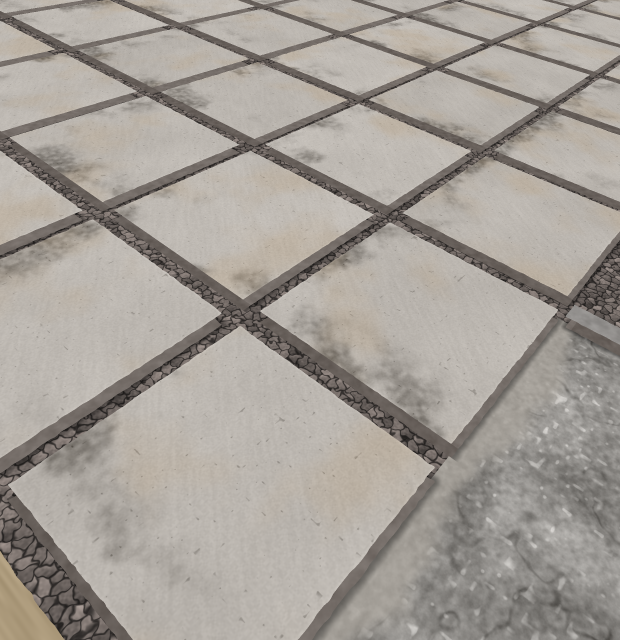
Reproduce this texture procedurally as a Shadertoy shader.

```glsl
// Square concrete pavers in dark gravel, seen in perspective beside worn cement.

float hash(vec2 p) {
    vec3 q = fract(p.xyx * vec3(0.1031, 0.1030, 0.0973));
    q += dot(q, q.yzx + 33.33);
    return fract((q.x + q.y) * q.z);
}

float noise(vec2 p) {
    vec2 i = floor(p), f = fract(p);
    f *= f * (3.0 - 2.0 * f);
    return mix(mix(hash(i), hash(i + vec2(1, 0)), f.x),
               mix(hash(i + vec2(0, 1)), hash(i + vec2(1, 1)), f.x), f.y);
}

float fbm(vec2 p) {
    float sum = 0.0, amp = 0.53;
    for (int i = 0; i < 4; i++) {
        sum += amp * noise(p);
        p = mat2(1.6, 1.2, -1.2, 1.6) * p + 7.3;
        amp *= 0.5;
    }
    return sum;
}

float box(vec2 p, vec2 halfSize) {
    vec2 q = abs(p) - halfSize;
    return length(max(q, 0.0)) + min(max(q.x, q.y), 0.0);
}

// Signed distance to the pavers and to the kerb that ends the gravel.
float raised(vec2 g) {
    vec2 id = floor(g);
    vec2 jitter = 0.012 * (vec2(hash(id + 40.0), hash(id + 71.0)) - 0.5);
    float paver = box(fract(g) - vec2(0.455, 0.445) - jitter, vec2(0.449, 0.441)) - 0.004;
    if (id.x > 0.5) paver = 1.0;
    float kerb = box(g - vec2(1.95, 1.92), vec2(1.0, 0.05));
    return min(paver, kerb) + 0.005 * (noise(g * 45.0) - 0.5);
}

// Crushed stone: nearest cells give each chip its tone, facet and dark rim.
vec3 gravel(vec2 g) {
    vec2 p = g * 27.0 + 0.5 * vec2(noise(g * 60.0), noise(g * 60.0 + 9.0));
    vec2 cell = floor(p), toChip = vec2(0), chip = vec2(0);
    float near = 9.0, next = 9.0;
    for (int y = -1; y <= 1; y++)
    for (int x = -1; x <= 1; x++) {
        vec2 id = cell + vec2(x, y);
        vec2 d = id + 0.1 + 0.8 * vec2(hash(id), hash(id + 57.0)) - p;
        float len = length(d);
        if (len < near) { next = near; near = len; toChip = d; chip = id; }
        else next = min(next, len);
    }
    float facet = dot(toChip, vec2(0.7, -0.5)) * (hash(chip + 5.0) - 0.1);
    float tone = 0.33 + 0.2 * hash(chip + 13.0) + 0.22 * facet + 0.1 * (noise(g * 150.0) - 0.5);
    tone *= mix(0.4, 1.0, smoothstep(0.02, 0.24, next - near));
    return tone * vec3(1.05, 0.97, 0.93);
}

// Weathered top of one paver, different in every cell.
vec3 paverTop(vec2 g) {
    vec2 id = floor(g), f = fract(g), seed = id * 17.3;
    float cloud = fbm(g * 3.0 + seed);
    vec3 col = vec3(0.74, 0.72, 0.695) + 0.035 * (hash(id + 3.0) - 0.5) + 0.07 * (cloud - 0.5);
    float tan = smoothstep(0.5, 0.8, fbm(g * 2.6 + seed + 31.0));
    col = mix(col, vec3(0.73, 0.67, 0.59), 0.55 * tan);
    float rim = smoothstep(0.3, 0.0, min(f.x, f.y));
    float stain = rim * smoothstep(0.45, 0.75, fbm(g * 5.0 + seed + 63.0));
    col -= 0.2 * stain * (0.5 + noise(g * 50.0));
    // fine grain, brushed streaks and small pits
    col += 0.04 * (noise(g * 190.0) - 0.5);
    col += 0.025 * (noise(mat2(0.8, 0.6, -0.6, 0.8) * g * vec2(12.0, 90.0)) - 0.5);
    col -= 0.15 * smoothstep(0.9, 1.0, noise(g * 75.0 + 20.0));
    return col;
}

// Rough cement strip, smoother and paler next to the pavers.
vec3 cement(vec2 g) {
    float cloud = fbm(g * 6.0 + 4.0);
    float grit = fbm(g * 55.0);
    vec3 col = vec3(0.56, 0.55, 0.535) + 0.32 * (cloud - 0.5) + 0.24 * (grit - 0.5);
    col -= 0.16 * smoothstep(0.035, 0.0, abs(fbm(g * 5.0 + 40.0) - 0.5)) * noise(g * 22.0);
    col += 0.15 * smoothstep(0.78, 0.95, noise(g * 48.0));
    float apron = smoothstep(0.09, 0.0, g.x - 0.98 - 0.16 * (cloud - 0.5));
    return mix(col, vec3(0.65, 0.63, 0.60) + 0.08 * (grit - 0.5), 0.85 * apron);
}

vec3 scene(vec2 uv) {
    // Perspective from paving grid to canvas, with y running down.
    mat3 toGrid = inverse(mat3(0.2752, 0.1297, -0.27, 0.5684, -0.0826, 0.385, 0.0107, 0.7552, 1.0));
    vec3 top = toGrid * vec3(uv, 1.0);
    vec3 base = toGrid * vec3(uv - vec2(0, 0.024 * top.z), 1.0);
    vec2 g = top.xy / top.z, b = base.xy / base.z;

    if (raised(g) < 0.0) {
        if (g.x > 0.94) return vec3(0.57, 0.56, 0.55) + 0.14 * (fbm(g * 30.0) - 0.5);
        if (g.y < -0.05) return vec3(0.68, 0.61, 0.49) + 0.1 * (noise(g * vec2(8, 110)) - 0.5);
        return paverTop(g) + 0.03 * smoothstep(-0.012, 0.0, raised(g));
    }
    float d = raised(b);
    if (d < 0.0) {
        bool rightFace = fract(g.x) > 0.88 && fract(g.y) < 0.89;
        vec3 face = rightFace ? vec3(0.46, 0.43, 0.41) : vec3(0.40, 0.37, 0.35);
        return face + 0.12 * (fbm(g * 35.0) - 0.5);
    }
    float shade = mix(0.62, 1.0, smoothstep(0.0, 0.03, d));
    return (b.x > 0.9 && b.y < 1.9 ? cement(b) : gravel(b)) * shade;
}

void mainImage(out vec4 fragColor, in vec2 fragCoord) {
    vec3 sum = vec3(0);
    for (int i = 0; i < 9; i++) {
        vec2 offset = (vec2(i % 3, i / 3) - 1.0) / 3.0;
        vec2 uv = (fragCoord + offset) / iResolution.xy;
        sum += scene(vec2(uv.x, 1.0 - uv.y));
    }
    fragColor = vec4(sum / 9.0, 1.0);
}
```
